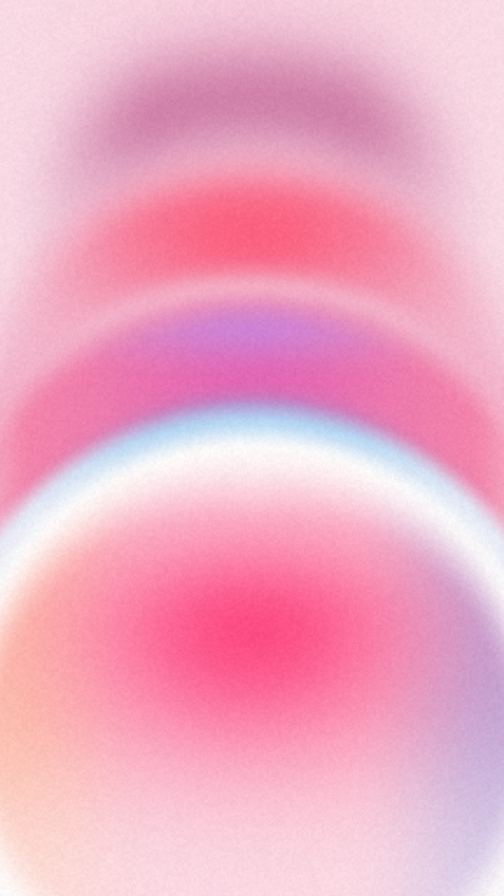
Reproduce this background procedurally as a WebGL 2 fragment shader.

```glsl
#version 300 es
precision highp float;
// Soft pastel backdrop: a glowing sphere under three blurred, grainy arches.
uniform vec2 u_resolution;
out vec4 fragColor;

float gauss(float x, float width) {
    return exp(-x * x / (width * width));
}

// Smooth falloff from 1 to 0 as x goes from inner to outer.
float fade(float inner, float outer, float x) {
    float t = clamp((x - inner) / (outer - inner), 0.0, 1.0);
    return 1.0 - t * t * (3.0 - 2.0 * t);
}

// Signed distance to a circle centred on the vertical axis.
float circle(vec2 p, float height, float radius) {
    return length(p - vec2(0.0, height)) - radius;
}

float hash(vec2 p) {
    vec3 q = fract(vec3(p.xyx) * 0.1031);
    q += dot(q, q.yzx + 33.33);
    return fract((q.x + q.y) * q.z);
}

float noise(vec2 p) {
    vec2 i = floor(p), f = fract(p);
    f = f * f * (3.0 - 2.0 * f);
    return mix(mix(hash(i), hash(i + vec2(1, 0)), f.x),
               mix(hash(i + vec2(0, 1)), hash(i + vec2(1, 1)), f.x), f.y);
}

// Mauve, red and violet arches, from back to front.
vec3 arches(vec2 p) {
    float side = abs(p.x);
    vec3 color = mix(vec3(0.97, 0.86, 0.90), vec3(0.97, 0.82, 0.87), gauss(side, 0.4));

    float mauve = gauss(circle(p, 1.002, 0.58), 0.12) * fade(0.17, 0.5, side);
    color = mix(color, vec3(0.82, 0.51, 0.67), mauve);

    float back = circle(p, 0.898, 0.579);
    vec3 rose = mix(vec3(0.95, 0.60, 0.71), vec3(0.95, 0.73, 0.81), smoothstep(0.2, 0.5, side));
    float ember = gauss(p.x, 0.28) * gauss(p.y - 1.315, 0.13);
    rose = mix(rose, vec3(0.985, 0.38, 0.50), ember);
    color = mix(color, rose, fade(-0.1, 0.045, back));

    // Pale rim of the front arch, then its violet to magenta body.
    float front = circle(p, 0.507, 0.704);
    color = mix(color, vec3(0.95, 0.70, 0.79), 0.85 * gauss(front + 0.005, 0.035));
    vec3 body = mix(vec3(0.89, 0.40, 0.70), vec3(0.81, 0.51, 0.83), smoothstep(1.02, 1.13, p.y));
    body = mix(vec3(0.96, 0.53, 0.66), body, gauss(p.x, 0.31));
    body = mix(body, vec3(0.96, 0.72, 0.80), 0.6 * smoothstep(0.43, 0.53, side));
    return mix(color, body, fade(-0.085, 0.0, front));
}

// Peach to lavender interior with a hot pink core.
vec3 sphereInterior(vec2 p) {
    vec3 color = mix(vec3(0.98, 0.76, 0.83), vec3(0.98, 0.85, 0.89), fade(0.0, 0.4, p.y));
    vec3 peach = mix(vec3(0.985, 0.76, 0.69), vec3(0.99, 0.86, 0.83), fade(0.0, 0.4, p.y));
    vec3 lavender = mix(vec3(0.76, 0.66, 0.84), vec3(0.85, 0.80, 0.91), fade(0.0, 0.45, p.y));
    color = mix(color, peach, smoothstep(0.15, 0.48, -p.x));
    color = mix(color, lavender, smoothstep(0.18, 0.49, p.x));

    float rise = p.y - 0.528;
    float core = gauss(p.x, 0.33) * gauss(rise, rise > 0.0 ? 0.18 : 0.23);
    return mix(color, vec3(0.99, 0.30, 0.52), core);
}

void main() {
    vec2 p = gl_FragCoord.xy / u_resolution.x;
    p.y = gl_FragCoord.y / u_resolution.y * 16.0 / 9.0;
    vec2 grainPoint = p * 288.0;
    p.x -= 0.5;
    float side = abs(p.x);

    vec3 color = arches(p);

    // Blue halo, white rim and interior of the sphere.
    float edge = circle(p, 0.317, 0.627);
    vec3 halo = mix(vec3(0.69, 0.83, 0.95), vec3(0.90, 0.91, 0.96), smoothstep(0.15, 0.5, side));
    color = mix(color, vec3(0.62, 0.60, 0.83), 0.6 * gauss(edge - 0.025, 0.03) * gauss(side, 0.3));
    color = mix(color, halo, fade(-0.005, 0.05, edge));
    color = mix(color, vec3(0.99, 0.985, 0.98), fade(-0.06, 0.01, edge));
    float depth = mix(0.22, 0.13, min(side * 2.0, 1.0));
    color = mix(color, sphereInterior(p), fade(-depth, -0.035, edge));

    // Fine film grain.
    float grain = 0.6 * noise(grainPoint * 0.7) + 0.4 * hash(floor(grainPoint)) - 0.5;
    color += grain * vec3(0.035, 0.05, 0.045);
    fragColor = vec4(clamp(color, 0.0, 1.0), 1.0);
}
```
